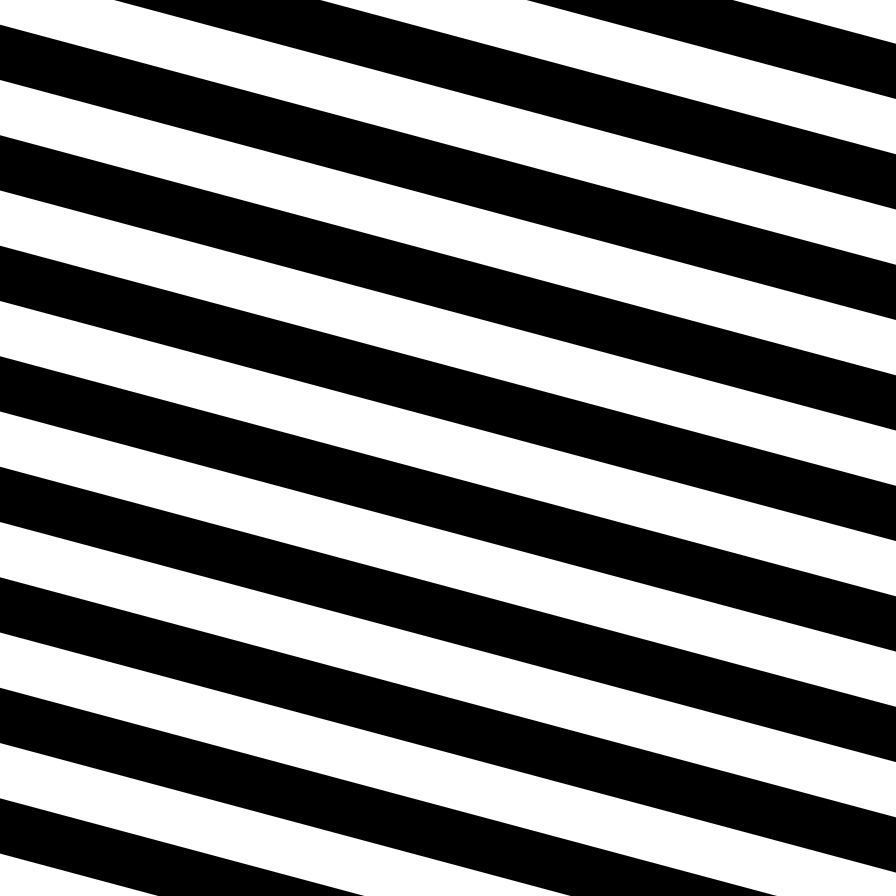
Reproduce this pattern procedurally as a WebGL 2 fragment shader.

```glsl
#version 300 es
precision highp float;

uniform vec2 u_resolution;
out vec4 fragColor;

// Signed distance to the nearest light band, negative inside it
float bandDistance(vec2 p, float angle, float period) {
    float across = dot(p, vec2(sin(angle), cos(angle))) / period;
    return (abs(fract(across + 0.366) - 0.5) - 0.25) * period;
}

void main() {
    float canvasSize = min(u_resolution.x, u_resolution.y);
    vec2 p = gl_FragCoord.xy / canvasSize;

    // Equal black and white bands, falling to the right
    float dist = bandDistance(p, radians(15.0), 0.11914);

    // Edge softened over about one pixel
    float white = clamp(0.5 - dist * canvasSize, 0.0, 1.0);
    fragColor = vec4(vec3(white), 1.0);
}
```
